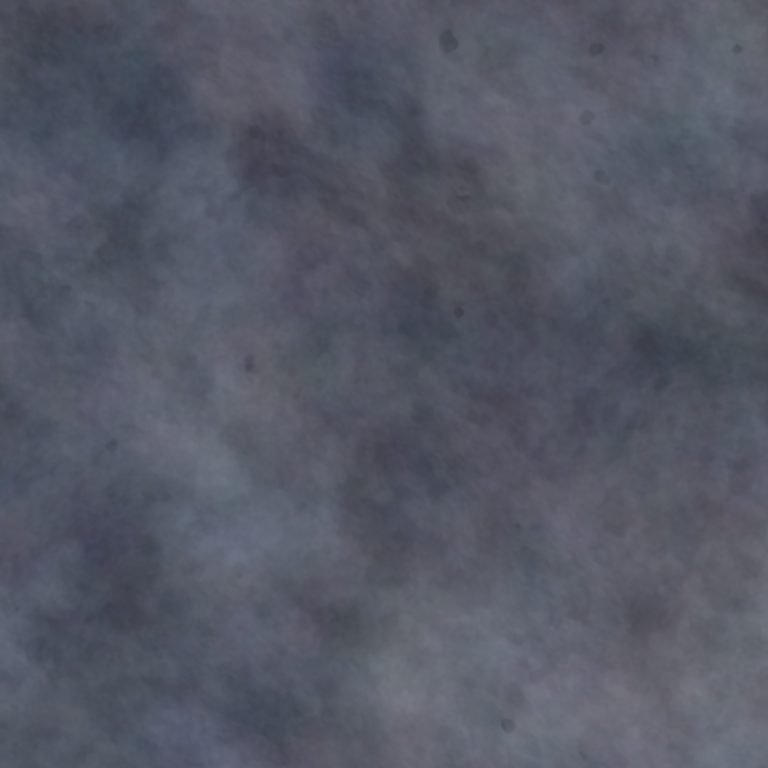
This texture is drawn by a WebGL 2 fragment shader. Its source:

```glsl
#version 300 es
precision highp float;

uniform vec2 u_resolution;
out vec4 fragColor;

// Colour and contrast
const vec3 BASE_COLOR = vec3(0.338, 0.352, 0.402);
const vec3 LIGHT_TINT = vec3(0.98, 1.0, 1.02);
const vec3 WARM_SHIFT = vec3(0.014, 0.0, -0.013);
const vec3 MAUVE_SHIFT = vec3(0.005, -0.004, 0.004);
const float CLOUD_CONTRAST = 0.050;
const float FLOOR_GLOW = 0.050;

// Cloud structure
const int CLOUD_OCTAVES = 6;
const float CLOUD_SCALE = 4.6;
const float CLOUD_GAIN = 0.72;
const float GRAIN_TILT = -0.75;
const vec2 GRAIN_STRETCH = vec2(0.92, 1.1);
const float WARP_AMOUNT = 0.015;

// Marks
const float SPECK_SCALE = 11.0;
const float SPECK_SHARE = 0.14;
const float SPECK_DEPTH = 0.050;
const float SMUDGE_SCALE = 4.5;
const float SMUDGE_SHARE = 0.3;
const float SMUDGE_DEPTH = 0.024;
const float STREAK_DEPTH = 0.036;

vec3 hash3(vec2 p) {
    vec3 q = fract(p.xyx * vec3(0.1031, 0.1030, 0.0973));
    q += dot(q, q.yxz + 33.33);
    return fract((q.xxy + q.yzz) * q.zyx);
}

mat2 rotation(float angle) {
    float c = cos(angle), s = sin(angle);
    return mat2(c, s, -s, c);
}

// Smooth cellular noise in -1..1: cell values blended by distance
float cellNoise(vec2 p) {
    vec2 cell = floor(p);
    vec2 local = p - cell;
    float total = 0.0, weightSum = 0.0;
    for (int y = -1; y <= 1; y++) {
        for (int x = -1; x <= 1; x++) {
            vec2 offset = vec2(x, y);
            vec3 rnd = hash3(cell + offset + 100.0);
            vec2 d = offset + 0.15 + 0.7 * rnd.xy - local;
            float weight = exp(-5.5 * dot(d, d));
            total += weight * (2.0 * rnd.z - 1.0);
            weightSum += weight;
        }
    }
    return total / weightSum;
}

float clouds(vec2 p, int octaves) {
    float sum = 0.0, amplitude = 1.0;
    for (int i = 0; i < octaves; i++) {
        sum += amplitude * cellNoise(p);
        amplitude *= CLOUD_GAIN;
        p = rotation(0.3) * p * 2.03 + 17.3;
    }
    return sum;
}

// Layered sines bend the grain direction
vec2 warp(vec2 p) {
    vec2 bend = sin(p.yx * 7.0 + vec2(0.4, 2.1));
    bend += 0.5 * sin(p.yx * 15.0 + p * 6.0 + vec2(3.7, 1.2));
    return p + WARP_AMOUNT * bend;
}

// Sparse soft spots, at most one per cell
float spots(vec2 p, float share, float radius, float raggedness) {
    vec3 rnd = hash3(floor(p) + 57.0);
    vec2 d = fract(p) - mix(vec2(0.35), vec2(0.65), rnd.xy);
    float size = radius * (0.6 + 0.4 * fract(rnd.z * 91.7));
    float edge = length(d) + raggedness * size;
    return step(rnd.z, share) * (1.0 - smoothstep(size * 0.2, size, edge));
}

// Wavering vertical streak that fades along its length
float streak(vec2 p, float x, float width, vec2 span) {
    float wander = 0.008 * sin(p.y * 9.0 + x * 20.0) + 0.004 * sin(p.y * 31.0);
    float d = (p.x - x - wander) / width;
    float fade = smoothstep(span.x, span.x + 0.2, p.y)
               * (1.0 - smoothstep(span.y - 0.15, span.y, p.y));
    return exp(-d * d) * fade;
}

void main() {
    vec2 uv = gl_FragCoord.xy / u_resolution.y;
    vec2 bent = warp(uv);
    vec2 grain = rotation(-GRAIN_TILT) * bent * GRAIN_STRETCH;

    // Clouded lightness, brighter towards the floor
    float light = CLOUD_CONTRAST * clouds(grain * CLOUD_SCALE, CLOUD_OCTAVES);
    light += FLOOR_GLOW * (0.3 - smoothstep(0.0, 0.65, uv.y) * 0.5);

    // Specks, smudges and streaks
    float ragged = 0.8 * cellNoise(bent * 60.0);
    light -= SPECK_DEPTH * spots(bent * SPECK_SCALE, SPECK_SHARE, 0.14, ragged);
    vec2 smudgePos = rotation(-0.6) * bent * vec2(0.8, 1.15);
    light -= SMUDGE_DEPTH * spots(smudgePos * SMUDGE_SCALE, SMUDGE_SHARE, 0.3, ragged);
    float broken = 0.65 + 0.5 * cellNoise(uv * vec2(9.0, 12.0));
    light -= STREAK_DEPTH * broken * streak(uv, 0.54, 0.018, vec2(0.45, 1.1));
    light += 0.4 * STREAK_DEPTH * broken * streak(uv, 0.29, 0.012, vec2(0.1, 1.0));

    // Drifting warm and mauve stains
    float warmth = 0.6 * clouds(bent * 5.0 + 41.0, 5) + 0.8 * (uv.x - 0.5);
    float mauve = clouds(bent * 9.0 + 73.0, 4);

    vec3 color = BASE_COLOR + light * LIGHT_TINT;
    color += WARM_SHIFT * warmth + MAUVE_SHIFT * mauve;
    fragColor = vec4(clamp(color, 0.0, 1.0), 1.0);
}
```
